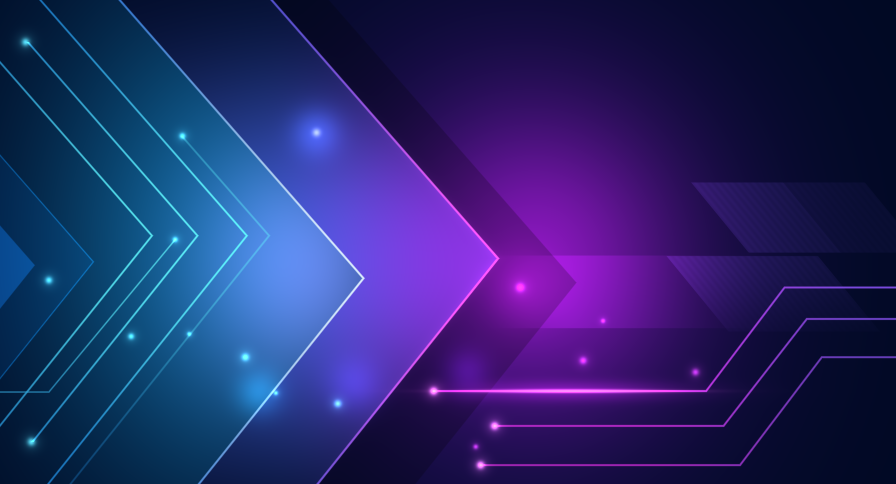
Give the GLSL for this background, as a Shadertoy shader.

```glsl
// Neon arrow backdrop: nested chevrons run from teal through blue to magenta on navy,
// with circuit traces, skewed panels and glowing dots. Chevrons and traces are signed
// distances; light comes from Gaussian falloffs. Lengths are in canvas heights.

float edge() { return 0.8 / iResolution.y; }

float fill(float d) { return 1.0 - smoothstep(-edge(), edge(), d); }

float stroke(float d, float halfWidth) { return fill(abs(d) - halfWidth); }

float gauss(vec2 q) { return exp(-dot(q, q)); }

// Signed distance to a right-pointing arrow, negative on its left side
float chevron(vec2 p, vec2 tip) {
    vec2 q = p - tip;
    float slope = q.y > 0.0 ? 0.876 : 0.80;
    return (q.x + slope * abs(q.y)) / sqrt(1.0 + slope * slope);
}

float segment(vec2 p, vec2 a, vec2 b) {
    vec2 ab = b - a;
    return length(p - a - ab * clamp(dot(p - a, ab) / dot(ab, ab), 0.0, 1.0));
}

float dotGlow(vec2 p, vec2 center, float radius) {
    vec2 q = (p - center) / radius;
    return gauss(q) + 0.2 * gauss(q / 2.5);
}

// Slanted panel: x limits are measured along its top side
float panel(vec2 p, vec2 xRange, vec2 yRange) {
    float u = p.x - 0.82 * (yRange.y - p.y);
    return fill(xRange.x - u) * fill(u - xRange.y) * fill(yRange.x - p.y) * fill(p.y - yRange.y);
}

void mainImage(out vec4 fragColor, in vec2 fragCoord) {
    vec2 p = fragCoord / iResolution.y;
    vec3 navy = vec3(0.0, 0.035, 0.135);

    // Purple haze, bright band and panels on the right
    vec3 col = navy + vec3(0.14, 0.025, 0.24) * gauss((p - vec2(1.06, 0.44)) * vec2(2.1, 1.9));
    col += vec3(0.38, 0.03, 0.35) * gauss((p - vec2(1.12, 0.47)) * vec2(3.7, 3.5));
    float band = fill(abs(p.y - 0.397) - 0.075) * smoothstep(1.0, 1.2, p.x);
    col += vec3(0.13, 0.02, 0.15) * band * (1.0 - smoothstep(1.15, 1.6, p.x));
    float hatch = 0.9 + 0.1 * sin((p.x - 0.82 * (0.6 - p.y)) * 420.0);
    float panels = panel(p, vec2(1.428, 1.787), vec2(0.478, 0.623))
                 - 0.35 * panel(p, vec2(1.618, 1.787), vec2(0.478, 0.623))
                 + panel(p, vec2(1.377, 1.69), vec2(0.315, 0.471)) * smoothstep(0.25, 0.47, p.y);
    col += vec3(0.085, 0.055, 0.15) * panels * hatch * (1.0 - 0.5 * smoothstep(1.4, 1.85, p.x));

    // Shadow arrow
    float shadow = fill(chevron(p, vec2(1.191, 0.416)));
    col *= 1.0 - 0.22 * shadow;

    // Violet arrow: dark blue ends, violet middle
    float violetEdge = chevron(p, vec2(1.029, 0.466));
    vec3 violet = mix(vec3(0.21, 0.31, 0.67), vec3(0.49, 0.12, 0.66), smoothstep(0.5, 0.98, p.x));
    violet = navy + violet * exp(-7.0 * pow(p.y - 0.46, 2.0)) * smoothstep(-0.2, 0.75, p.x);
    violet += vec3(0.05, 0.05, 0.09) * (1.0 - smoothstep(0.1, 0.6, abs(p.y - 0.45)));
    col = mix(col, violet, fill(violetEdge));

    // Blue arrow
    float blueEdge = chevron(p, vec2(0.751, 0.425));
    vec3 blue = navy + vec3(0.05, 0.36, 0.46) * gauss((p - vec2(0.48, 0.50)) * vec2(2.5, 1.9))
              + vec3(0.34, 0.20, 0.41) * gauss((p - vec2(0.64, 0.45)) * vec2(4.6, 3.9));
    col = mix(col, blue, fill(blueEdge));

    // Bright rims of the two large arrows
    float rimFade = exp(-7.0 * pow(p.y - 0.44, 2.0));
    vec3 whiteRim = mix(vec3(0.13, 0.42, 0.80), vec3(0.88, 0.95, 1.0), rimFade);
    vec3 pinkRim = mix(vec3(0.25, 0.32, 0.80), vec3(1.0, 0.33, 0.96), rimFade);
    col = mix(col, whiteRim, stroke(blueEdge, 0.0021) * 0.95);
    col = mix(col, pinkRim, stroke(violetEdge, 0.0022) * 0.95);
    col += 0.07 * rimFade * pinkRim * exp(-abs(violetEdge) * 120.0);

    // Translucent arrows at the left border
    float outer = chevron(p, vec2(0.193, 0.459));
    col += vec3(0.0, 0.035, 0.07) * fill(outer) + vec3(0.02, 0.2, 0.32) * stroke(outer, 0.0012);
    col += vec3(0.02, 0.13, 0.25) * fill(chevron(p, vec2(0.072, 0.452)));

    // Thin cyan arrows: tip x, lowest y, highest y, strength
    vec4 arrows[4] = vec4[4](vec4(0.510, -1.0, 2.0, 0.95), vec4(0.408, 0.087, 0.913, 0.9),
                             vec4(0.314, -1.0, 2.0, 0.85), vec4(0.556, -1.0, 0.719, 0.4));
    float cyanFade = exp(-9.0 * pow(p.y - 0.51, 2.0));
    vec3 cyan = mix(vec3(0.07, 0.40, 0.72), vec3(0.38, 0.98, 1.0), cyanFade);
    for (int i = 0; i < 4; i++) {
        vec4 a = arrows[i];
        float span = step(a.y, p.y) * step(p.y, a.z);
        float d = chevron(p, vec2(a.x, 0.513));
        col = mix(col, cyan, stroke(d, 0.0019) * a.w * span);
    }
    float branch = min(segment(p, vec2(-0.1, 0.19), vec2(0.101, 0.19)),
                       segment(p, vec2(0.101, 0.19), vec2(0.362, 0.505)));
    col = mix(col, cyan, 0.7 * stroke(branch, 0.0015));

    // Circuit traces: start, then both bends
    vec2 starts[3] = vec2[3](vec2(0.896, 0.192), vec2(1.022, 0.120), vec2(0.993, 0.039));
    vec4 bends[3] = vec4[3](vec4(1.459, 0.192, 1.621, 0.406), vec4(1.495, 0.120, 1.667, 0.341),
                            vec4(1.529, 0.039, 1.698, 0.262));
    for (int i = 0; i < 3; i++) {
        vec4 b = bends[i];
        float d = min(segment(p, starts[i], b.xy), segment(p, b.xy, b.zw));
        d = min(d, segment(p, b.zw, vec2(4.0, b.w)));
        vec3 trace = mix(vec3(0.80, 0.18, 0.87), vec3(0.50, 0.30, 0.90), smoothstep(1.3, 1.8, p.x));
        col = mix(col, trace * (1.0 - 0.08 * float(i)), stroke(d, 0.0020) * 0.95);
        col += vec3(1.0, 0.5, 0.9) * dotGlow(p, starts[i], 0.0075);
    }
    vec2 flare = p - vec2(1.18, 0.192);
    col += vec3(0.8, 0.38, 0.6) * gauss(flare * vec2(5.5, 260.0));
    col += vec3(0.25, 0.03, 0.26) * gauss(flare * vec2(4.5, 50.0));

    // Sparks (x, y, radius), cyan first and magenta after
    vec3 sparks[15] = vec3[15](
        vec3(0.053, 0.913, 0.008), vec3(0.065, 0.087, 0.008), vec3(0.101, 0.421, 0.007),
        vec3(0.271, 0.305, 0.006), vec3(0.507, 0.262, 0.007), vec3(0.377, 0.719, 0.006),
        vec3(0.698, 0.166, 0.007), vec3(0.362, 0.505, 0.005), vec3(0.391, 0.310, 0.004),
        vec3(0.570, 0.188, 0.004), vec3(1.075, 0.406, 0.008), vec3(1.205, 0.255, 0.007),
        vec3(1.437, 0.231, 0.007), vec3(1.246, 0.337, 0.004), vec3(0.983, 0.077, 0.005));
    for (int i = 0; i < 15; i++) {
        vec3 tint = i < 10 ? vec3(0.28, 0.65, 0.65) : vec3(0.6, 0.16, 0.6);
        col += tint * dotGlow(p, sparks[i].xy, sparks[i].z);
    }

    // Soft out-of-focus lights
    col += vec3(0.04, 0.22, 0.30) * gauss((p - vec2(0.536, 0.188)) * 22.0);
    col += vec3(0.08, 0.06, 0.24) * gauss((p - vec2(0.732, 0.205)) * 18.0);
    col += vec3(0.13, 0.03, 0.24) * gauss((p - vec2(0.966, 0.231)) * 22.0);
    col += vec3(0.16, 0.02, 0.16) * gauss((p - vec2(1.075, 0.406)) * 13.0);
    col += vec3(0.10, 0.16, 0.36) * gauss((p - vec2(0.654, 0.726)) * 21.0);
    col += vec3(0.45, 0.45, 0.35) * gauss((p - vec2(0.654, 0.726)) * 125.0);

    fragColor = vec4(clamp(col, 0.0, 1.0), 1.0);
}
```
